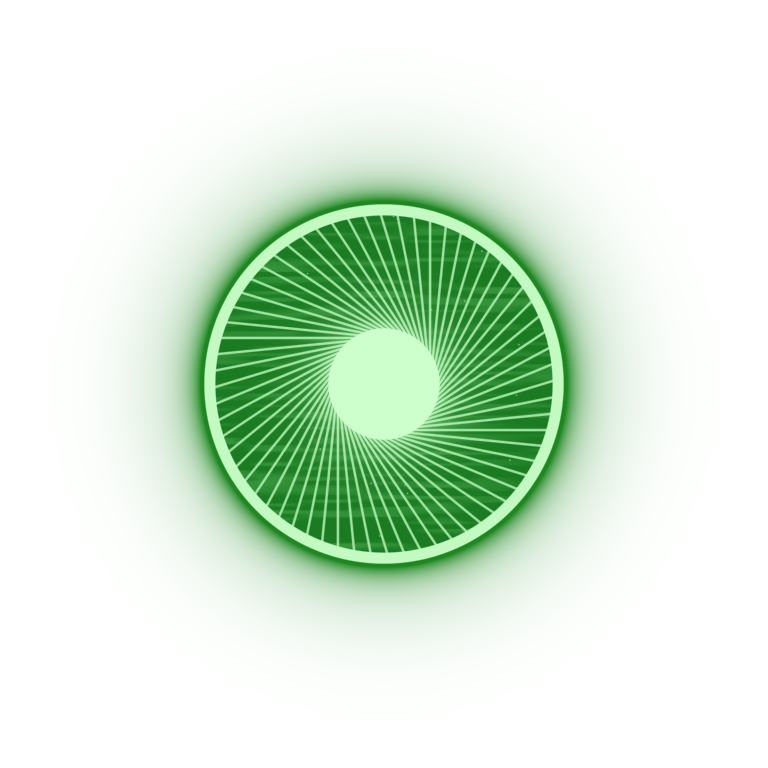
Reproduce this background procedurally as a three.js fragment shader.

```glsl
// A glowing green disc on white: a pale core, a fan of straight rays leaving
// a small circle at a tangent, a bright rim and a soft outer halo.
// Radial distance gives the layers; folding the tangent angle repeats the rays.
varying vec2 vUv;

const float TAU = 6.2831853;
const float SOFT = 0.0011;        // edge softness in canvas units

const float CORE_RADIUS = 0.0725;
const float TANGENT_RADIUS = 0.060;
const float RIM_INNER = 0.2195;
const float RIM_OUTER = 0.2340;
const float HALO_START = 0.2380;
const float RAY_COUNT = 64.0;

const vec3 WHITE = vec3(0.995, 1.0, 0.995);
const vec3 HALO_GREEN = vec3(0.12, 0.53, 0.13);
const vec3 DISC_GREEN = vec3(0.10, 0.48, 0.13);
const vec3 STREAK_GREEN = vec3(0.27, 0.64, 0.29);
const vec3 RAY_GREEN = vec3(0.66, 0.92, 0.66);
const vec3 RIM_GREEN = vec3(0.76, 0.98, 0.76);
const vec3 CORE_GREEN = vec3(0.80, 1.0, 0.80);

float hash(vec2 p) {
  vec3 q = fract(vec3(p.xyx) * 0.1031);
  q += dot(q, q.yzx + 33.33);
  return fract((q.x + q.y) * q.z);
}

float valueNoise(vec2 p) {
  vec2 cell = floor(p);
  vec2 f = fract(p);
  f = f * f * (3.0 - 2.0 * f);
  float low = mix(hash(cell), hash(cell + vec2(1.0, 0.0)), f.x);
  float high = mix(hash(cell + vec2(0.0, 1.0)), hash(cell + vec2(1.0)), f.x);
  return mix(low, high, f.y);
}

// 1 inside the given radius, 0 outside
float discMask(float dist, float radius) {
  return 1.0 - smoothstep(radius - SOFT, radius + SOFT, dist);
}

// Lines that leave a circle counterclockwise along its tangents
float tangentRays(vec2 p, float radius, float count, float halfWidth) {
  float dist = max(length(p), radius + 0.0001);
  float spacing = TAU / count;
  float angle = atan(p.y, p.x) - acos(radius / dist);
  float offset = (fract(angle / spacing + 0.5) - 0.5) * spacing;
  float run = sqrt(dist * dist - radius * radius);
  return 1.0 - smoothstep(halfWidth - SOFT, halfWidth + SOFT, run * abs(sin(offset)));
}

// Thin horizontal bands, broken into patches
float streaks(vec2 p) {
  float band = valueNoise(p * vec2(14.0, 210.0));
  float patches = valueNoise(p * vec2(9.0, 16.0) + 41.0);
  return smoothstep(0.40, 0.95, band) * mix(0.35, 1.0, patches);
}

// Sparse tiny dots, at most one in each grid cell
float specks(vec2 p, float cells) {
  vec2 cell = floor(p * cells);
  vec2 spot = 0.2 + 0.6 * vec2(hash(cell + 7.0), hash(cell + 19.0));
  float dist = length(fract(p * cells) - spot) / cells;
  return step(0.95, hash(cell + 53.0)) * discMask(dist, 0.0009);
}

// Tight glow beside the rim plus a wide, fading one
float haloStrength(float dist) {
  float away = max(dist - HALO_START, 0.0);
  float glow = 0.64 * exp(-away / 0.014) + 0.38 * exp(-away / 0.055);
  return min(glow, 1.0) * (1.0 - smoothstep(0.32, 0.46, dist));
}

void main() {
  vec2 p = vUv - 0.5;
  float dist = length(p);

  // Page and halo
  vec3 color = mix(WHITE, HALO_GREEN, haloStrength(dist));

  // Disc surface, lighter beside the core
  vec3 surface = mix(DISC_GREEN, STREAK_GREEN, 0.75 * streaks(vUv));
  float coreGlow = exp(-max(dist - CORE_RADIUS, 0.0) / 0.028);
  surface = mix(surface, RAY_GREEN, 0.42 * coreGlow);
  surface = mix(surface, RAY_GREEN, 0.7 * specks(vUv, 44.0));

  // Rays
  float rays = tangentRays(p, TANGENT_RADIUS, RAY_COUNT, 0.0016);
  vec3 rayColor = mix(RAY_GREEN, CORE_GREEN, 0.5 * coreGlow);
  surface = mix(surface, rayColor, 0.92 * rays);

  // Rim, disc and core from the outside in
  color = mix(color, RIM_GREEN, discMask(dist, RIM_OUTER));
  color = mix(color, surface, discMask(dist, RIM_INNER));
  color = mix(color, CORE_GREEN, discMask(dist, CORE_RADIUS));

  gl_FragColor = vec4(color, 1.0);
}
```
